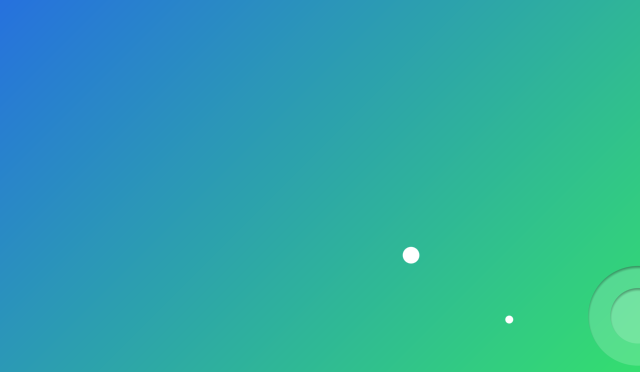
This background is drawn by a Shadertoy shader. Its source:

```glsl
float disc(vec2 p, vec2 center, float radius) {
    float soft = 0.75 / iResolution.y;
    return 1.0 - smoothstep(-soft, soft, length(p - center) - radius);
}

// Translucent white disc with a soft shadow inside its upper rim
vec3 insetDisc(vec3 base, vec2 p, vec2 center, float radius) {
    float mask = disc(p, center, radius);
    float lowered = length(p - center + vec2(0.0, 0.005)) - radius;
    float shadow = smoothstep(-0.006, 0.007, lowered);
    vec3 glass = mix(base, vec3(1.0), 0.17);
    return mix(base, glass * (1.0 - 0.36 * shadow), mask);
}

void mainImage(out vec4 fragColor, in vec2 fragCoord) {
    vec2 p = fragCoord / iResolution.y;
    float aspect = iResolution.x / iResolution.y;

    // Diagonal gradient from the upper left to the lower right
    float diagonal = (p.x + 1.0 - p.y) / (aspect + 1.0);
    vec3 blue = vec3(0.149, 0.443, 0.870);
    vec3 green = vec3(0.204, 0.870, 0.435);
    vec3 color = mix(blue, green, diagonal);

    // Nested discs cut by the right edge
    vec2 ringCenter = vec2(aspect - 0.005, 0.151);
    color = insetDisc(color, p, ringCenter, 0.134);
    color = insetDisc(color, p, ringCenter, 0.0745);

    // White dots
    float dots = max(disc(p, vec2(1.105, 0.314), 0.0224),
                     disc(p, vec2(1.369, 0.141), 0.0106));
    color = mix(color, vec3(1.0), dots);

    fragColor = vec4(color, 1.0);
}
```
